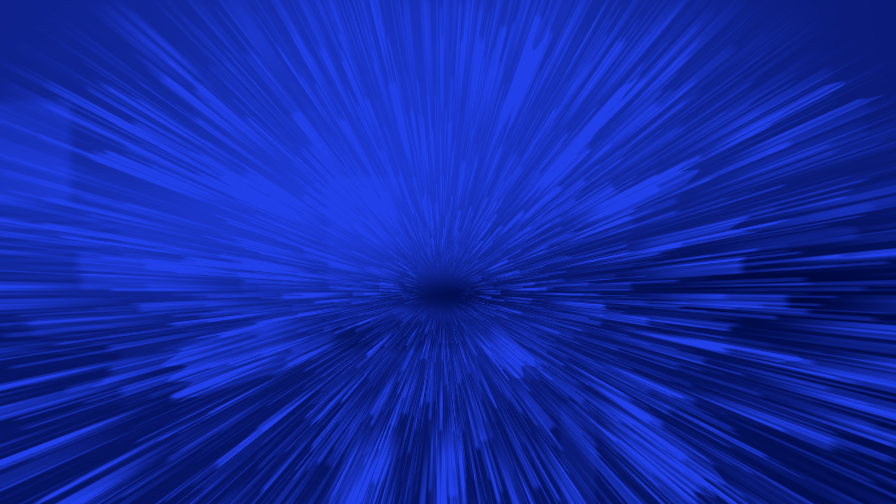
Reproduce this background procedurally as a WebGL 2 fragment shader.

```glsl
#version 300 es
precision highp float;

#define HUB vec2(0.875, 0.421)
#define NAVY vec3(0.01, 0.06, 0.34)
#define COBALT vec3(0.11, 0.22, 0.82)
#define LAYERS 5
#define LANES 110.0
#define LANE_GROWTH 1.6
#define RADIAL_CELLS 1.7
#define STREAK_GAIN 0.62
#define SHARD_GAIN 0.6
#define COMB_FREQ 520.0

uniform vec2 u_resolution;
out vec4 outColor;

const float TAU = 6.2831853;

// Broad light panels: centre, half length, half width
const vec4 SHARDS[12] = vec4[12](
  vec4(0.49, 0.30, 0.155, 0.060), vec4(0.72, 0.06, 0.110, 0.048),
  vec4(0.89, 0.06, 0.130, 0.036), vec4(1.30, 0.115, 0.145, 0.045),
  vec4(1.00, 0.305, 0.060, 0.030), vec4(1.35, 0.525, 0.130, 0.018),
  vec4(1.26, 0.61, 0.125, 0.022), vec4(1.53, 0.765, 0.150, 0.010),
  vec4(1.59, 0.745, 0.165, 0.008), vec4(1.03, 0.83, 0.095, 0.016),
  vec4(1.14, 0.71, 0.150, 0.013), vec4(1.45, 0.31, 0.130, 0.012));

float hash(vec2 v) {
  vec3 q = fract(v.xyx * vec3(0.1031, 0.1030, 0.0973));
  q += dot(q, q.yzx + 33.33);
  return fract((q.x + q.y) * q.z);
}

float glow(vec2 p, vec2 center, vec2 size) {
  vec2 q = (p - center) / size;
  return exp(-dot(q, q));
}

float slab(vec2 p, vec2 center, vec2 halfSize, float blur) {
  vec2 e = 1.0 - smoothstep(-blur, blur, abs(p - center) - halfSize);
  return e.x * e.y;
}

// Polar cells, logarithmic in radius, each holding one tapered ray
float streaks(vec2 d, float count, float seed) {
  float r = max(length(d), 0.001);
  float lane = (atan(d.y, d.x) / TAU + 0.5) * count;
  float id = floor(lane);
  float s = log(r) * RADIAL_CELLS + 9.0 * hash(vec2(id, seed)) + 20.0;
  vec2 cell = vec2(id + seed * 31.0, floor(s) + seed * 7.0);
  float strength = smoothstep(0.4, 1.0, hash(cell));
  float width = mix(0.14, 0.46, hash(cell + 71.0));
  float aa = count / (TAU * r * u_resolution.y);
  float body = 1.0 - smoothstep(width - aa, width + aa, abs(fract(lane) - 0.5));
  float f = fract(s);
  float taper = smoothstep(0.0, 0.6, f) * (1.0 - smoothstep(0.88, 0.95, f));
  return strength * body * taper * min(1.0, 0.9 / aa);
}

// Panel aligned with the hub: faded inside, ragged outside, finely ribbed
float shard(vec2 p, vec4 s) {
  vec2 axis = normalize(s.xy - HUB);
  vec2 q = p - s.xy;
  float along = dot(q, axis) / s.z;
  float side = dot(q, vec2(-axis.y, axis.x));
  float across = abs(side) / s.w;
  float ragged = along + 0.15 * sin(side * 190.0 + s.x * 20.0);
  float body = smoothstep(-1.1, -0.2, along) * (1.0 - smoothstep(0.88, 1.0, ragged));
  body *= 1.0 - smoothstep(0.75, 1.05, across);
  return body * (0.75 + 0.25 * sin(side * COMB_FREQ));
}

// Large areas of light and shade
float backdrop(vec2 p) {
  float t = mix(0.10, 0.42, smoothstep(0.25, 0.75, p.y));
  t += 0.48 * glow(p, vec2(0.82, 0.80), vec2(0.48, 0.38));
  t += 0.36 * glow(p, vec2(0.58, 0.55), vec2(0.38, 0.15));
  t += 0.32 * glow(p, vec2(0.10, 0.52), vec2(0.40, 0.16));
  t += 0.22 * glow(p, vec2(0.95, 0.30), vec2(0.20, 0.10));
  t -= 0.32 * glow(p, vec2(1.42, 0.44), vec2(0.42, 0.10));
  t -= 0.45 * glow(p, vec2(0.90, 0.415), vec2(0.15, 0.032));
  t -= 0.16 * smoothstep(1.2, 1.78, p.x);
  return t;
}

// Faint buildings with ruled floors
float buildings(vec2 p) {
  float floors = 0.5 + 0.5 * sin(p.y * 380.0);
  float t = 0.28 * slab(p, vec2(0.04, 0.70), vec2(0.10, 0.10), 0.015);
  t += 0.16 * (floors - 0.5) * slab(p, vec2(0.10, 0.43), vec2(0.13, 0.14), 0.01);
  t += 0.10 * slab(p, vec2(0.72, 0.54), vec2(0.07, 0.11), 0.008);
  t += 0.18 * slab(p, vec2(1.147, 0.09), vec2(0.034, 0.11), 0.006);
  t -= 0.22 * slab(p, vec2(0.79, 0.335), vec2(0.13, 0.03), 0.012);
  return t;
}

void main() {
  vec2 p = gl_FragCoord.xy / u_resolution.y;
  p.x += 0.5 * (16.0 / 9.0 - u_resolution.x / u_resolution.y);
  vec2 d = p - HUB;
  float tone = backdrop(p) + buildings(p);

  // Rays thin out in the upper corners and at the hub
  float sky = smoothstep(0.0, 0.15, d.y);
  float reach = 1.0 - sky * smoothstep(0.48, 0.74, length(d * vec2(0.6, 1.0)));
  reach *= smoothstep(0.015, 0.09, length(d));
  float rays = 0.0;
  for (int i = 0; i < LAYERS; i++) {
    float count = floor(LANES * pow(LANE_GROWTH, float(i)));
    rays += streaks(d, count, float(i) + 3.0);
  }
  tone += STREAK_GAIN * rays * reach * (1.0 - 0.65 * clamp(tone, 0.0, 1.0));

  float panels = 0.0;
  for (int i = 0; i < 12; i++) panels = max(panels, shard(p, SHARDS[i]));
  tone += SHARD_GAIN * panels;

  vec3 color = mix(NAVY, COBALT, clamp(tone, -0.25, 1.2));
  outColor = vec4(max(color, 0.0), 1.0);
}
```
